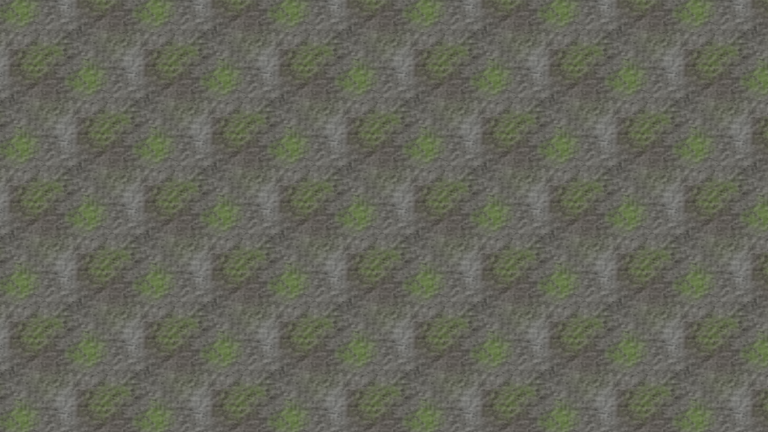
Give the GLSL for this texture, as a WebGL 2 fragment shader.

```glsl
#version 300 es
precision highp float;
// Weathered stone with moss: one patch of ground repeated on a half-shifted
// brick lattice. Soft blobs place moss, earth and pale stone; noise that wraps
// on the same lattice frays their edges and gives an embossed, gritty relief.

uniform vec2 u_resolution;
out vec4 fragColor;

const vec2 CELL = vec2(0.3125, 0.1576);   // repeat width and row height, in canvas heights
const vec2 ANCHOR = vec2(0.042, 0.972);   // centre of one bright moss patch
const vec2 GRID = vec2(8.0, 5.0);         // coarsest noise lattice inside a repeat

const vec3 STONE = vec3(0.405, 0.400, 0.380);
const vec3 PALE  = vec3(0.500, 0.505, 0.495);
const vec3 EARTH = vec3(0.355, 0.330, 0.310);
const vec3 OLIVE = vec3(0.400, 0.420, 0.335);
const vec3 MOSS  = vec3(0.400, 0.480, 0.275);

// Integer hash of a lattice point, 0 to 1.
float hash(vec2 cell, uint seed) {
  uvec2 q = uvec2(cell);
  uint h = q.x * 1597u + q.y * 51749u + seed * 7919u;
  h = (h ^ (h >> 15)) * 73939133u;
  h = (h ^ (h >> 13)) * 83492791u;
  return float((h ^ (h >> 16)) & 65535u) / 65535.0;
}

// Lattice value, wrapped so every row repeats the one below moved by half a cell.
float latticeValue(vec2 i, vec2 grid, uint seed) {
  float row = floor((i.y + 0.5) / grid.y);
  i -= row * vec2(0.5 * grid.x, grid.y);
  i.x = mod(i.x, grid.x);
  return hash(floor(i + 0.5), seed);
}

float tileNoise(vec2 p, vec2 grid, uint seed) {
  vec2 g = p * grid;
  vec2 i = floor(g);
  vec2 f = g - i;
  f = f * f * (3.0 - 2.0 * f);
  float low = mix(latticeValue(i, grid, seed),
                  latticeValue(i + vec2(1, 0), grid, seed), f.x);
  float high = mix(latticeValue(i + vec2(0, 1), grid, seed),
                   latticeValue(i + vec2(1, 1), grid, seed), f.x);
  return mix(low, high, f.y);
}

// Sum of octaves, 0 to 1, starting from the given lattice.
float fbm(vec2 p, vec2 grid, int octaves, uint seed) {
  float sum = 0.0, total = 0.0, weight = 1.0;
  for (int k = 0; k < octaves; k++) {
    sum += weight * tileNoise(p, grid, seed + uint(k));
    total += weight;
    weight *= 0.6;
    grid *= 2.0;
  }
  return sum / total;
}

// Soft tilted ellipse on the brick lattice: 1 at its centre, 0 at its radius.
float blob(vec2 p, vec2 centre, vec2 radius, float tilt) {
  vec2 d = p - centre;
  float row = round(d.y);
  d -= row * vec2(0.5, 1.0);
  d.x -= round(d.x);
  d.y -= tilt * d.x;
  return 1.0 - smoothstep(0.1, 1.0, length(d / radius));
}

// Difference of the grit height across the light, which comes from the upper left.
float emboss(vec2 p, vec2 toLight) {
  vec2 grid = GRID * 4.0;
  return fbm(p - toLight, grid, 2, 31u) - fbm(p + toLight, grid, 2, 31u);
}

void main() {
  vec2 p = (gl_FragCoord.xy / u_resolution.y - ANCHOR) / CELL;

  // Ragged outlines
  vec2 fray = vec2(fbm(p, GRID, 3, 3u), fbm(p, GRID, 3, 11u)) - 0.5;
  vec2 q = p + fray * vec2(0.16, 0.32);
  float patches = fbm(p, GRID, 3, 19u);
  float grit = fbm(p, GRID * 4.0, 2, 47u);

  // Broad stains
  float earth = blob(q, vec2(0.10, -0.78), vec2(0.34, 0.42), 0.3)
              + 0.7 * blob(q, vec2(-0.31, -0.14), vec2(0.22, 0.40), 0.2);
  float pale = blob(q, vec2(0.35, 0.17), vec2(0.17, 0.42), -0.5);
  float olive = blob(q, vec2(-0.25, -0.45), vec2(0.26, 0.36), 0.2);
  vec3 color = STONE + (patches - 0.5) * 0.12;
  color = mix(color, EARTH, 0.75 * min(earth, 1.0));
  color = mix(color, OLIVE, 0.5 * olive);
  color = mix(color, PALE, 0.75 * pale);

  // Moss broken up by the grit
  float moss = blob(q, vec2(0.0), vec2(0.20, 0.34), 0.5)
             + 0.75 * blob(q, vec2(0.178, -0.68), vec2(0.23, 0.36), 0.8);
  moss *= mix(0.55, 1.0, smoothstep(0.3, 0.65, grit));
  color = mix(color, MOSS, 0.85 * min(moss, 1.0));

  // Relief and small pits
  color += 0.17 * emboss(p, vec2(-0.007, 0.014));
  color *= 1.0 - 0.18 * smoothstep(0.62, 0.9, 1.0 - grit);
  fragColor = vec4(clamp(color, 0.0, 1.0), 1.0);
}
```
